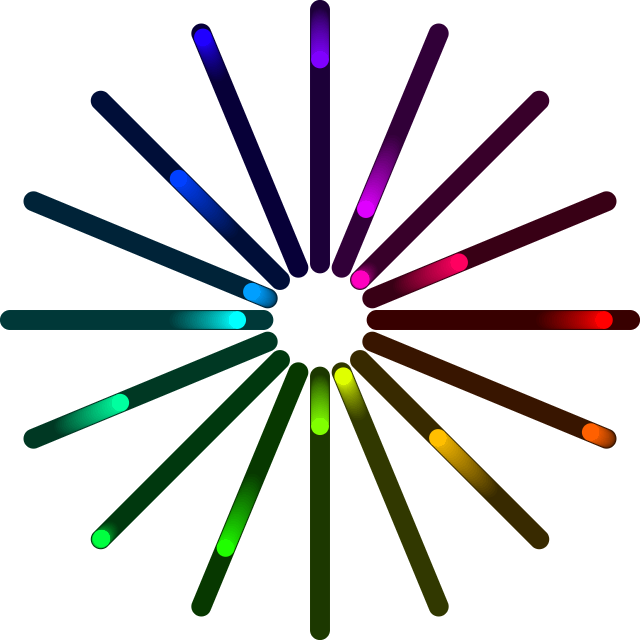
Give the GLSL for this background, as a WebGL 1 fragment shader.

```glsl
precision highp float;
// Sixteen dark rainbow spokes around a white centre, each with a sliding bright bead and fading trail.

uniform vec2 u_resolution;

const float PI = 3.14159265;
const float SPOKES = 16.0;
const float INNER_RADIUS = 0.0885;
const float OUTER_RADIUS = 0.4845;
const float SPOKE_HALF_WIDTH = 0.0156;
const float BEAD_RADIUS = 0.0140;
const float START_PHASE = 0.915;
const float PHASE_STEP = 3.0 * PI / 8.0;
const float TRAIL_SPAN = 0.6;
const int TRAIL_STEPS = 28;
const float SPOKE_BRIGHTNESS = 0.22;
const vec3 BACKGROUND = vec3(1.0);

vec3 hueColor(float hue) {
    vec3 ramp = abs(fract(hue + vec3(0.0, 2.0, 1.0) / 3.0) * 6.0 - 3.0);
    return clamp(ramp - 1.0, 0.0, 1.0);
}

// Antialiased coverage of a signed distance
float coverage(float dist, float pixel) {
    return clamp(0.5 - dist / pixel, 0.0, 1.0);
}

// Distance to a capsule lying along the x axis
float capsule(vec2 p, float start, float end, float radius) {
    return length(vec2(p.x - clamp(p.x, start, end), p.y)) - radius;
}

// Bead centre swings between both ends of the spoke
float beadPosition(float phase) {
    return mix(INNER_RADIUS, OUTER_RADIUS, 0.5 + 0.5 * sin(phase));
}

float bead(vec2 p, float phase, float pixel) {
    float dist = length(p - vec2(beadPosition(phase), 0.0)) - BEAD_RADIUS;
    return coverage(dist, pixel);
}

// Earlier bead positions, dimmer with age
float trail(vec2 p, float phase, float pixel) {
    float glow = 0.0;
    for (int i = 1; i < TRAIL_STEPS; i++) {
        float age = float(i) / float(TRAIL_STEPS);
        float fade = 0.9 * (1.0 - age);
        glow = max(glow, fade * bead(p, phase - age * TRAIL_SPAN, pixel));
    }
    return glow;
}

void main() {
    float size = min(u_resolution.x, u_resolution.y);
    float pixel = 1.0 / size;
    vec2 p = (gl_FragCoord.xy - 0.5 * u_resolution) / size;

    // Fold the plane onto the nearest spoke
    float sector = 2.0 * PI / SPOKES;
    float index = floor(atan(p.y, p.x) / sector + 0.5);
    vec2 axis = vec2(cos(index * sector), sin(index * sector));
    vec2 local = vec2(dot(p, axis), dot(p, vec2(-axis.y, axis.x)));

    // Light the spoke with its bead and trail
    float phase = START_PHASE - index * PHASE_STEP;
    float glow = max(trail(local, phase, pixel), bead(local, phase, pixel));
    vec3 spokeColor = hueColor(-index / SPOKES) * mix(SPOKE_BRIGHTNESS, 1.0, glow);

    float spoke = capsule(local, INNER_RADIUS, OUTER_RADIUS, SPOKE_HALF_WIDTH);
    gl_FragColor = vec4(mix(BACKGROUND, spokeColor, coverage(spoke, pixel)), 1.0);
}
```
